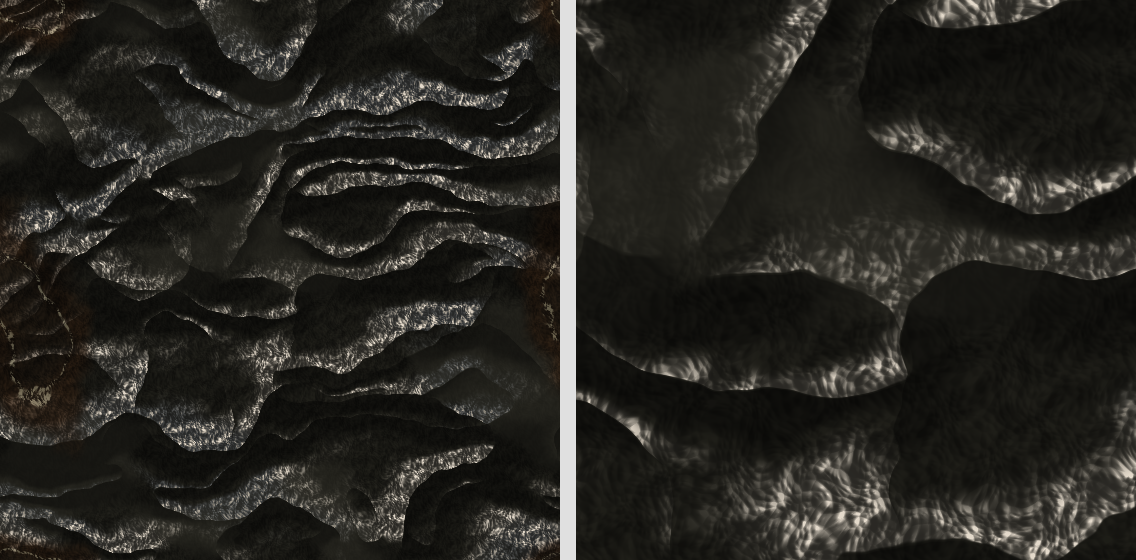
Left: the whole. Right: its middle third, enlarged.
A Shadertoy shader for this texture:

```glsl
// Draws dark, wet, folded rock with glittering ledges, black crevices and rusty stains.

const vec2 LIGHT_DIR = vec2(-0.24, 0.97);
const vec3 CREVICE = vec3(0.082, 0.080, 0.065);
const vec3 SMOOTH_STONE = vec3(0.122, 0.119, 0.098);
const vec3 COOL_SHEEN = vec3(0.93, 0.99, 1.11);
const vec3 WARM_SHEEN = vec3(1.05, 1.00, 0.95);
const vec3 RUST = vec3(0.22, 0.145, 0.085);
const vec3 PALE_VEIN = vec3(0.36, 0.37, 0.31);

vec2 hash2(vec2 cell) {
    vec3 h = fract(cell.xyx * vec3(0.1031, 0.1030, 0.0973));
    h += dot(h, h.yzx + 33.33);
    return fract((h.xx + h.yz) * h.zy);
}

float cornerSlope(vec2 cell, vec2 corner, vec2 f) {
    float angle = 6.2832 * hash2(cell + corner).x;
    return dot(vec2(cos(angle), sin(angle)), f - corner);
}

// Smooth gradient noise, roughly -0.7 to 0.7
float gradientNoise(vec2 p) {
    vec2 cell = floor(p), f = fract(p);
    vec2 w = f * f * f * (f * (f * 6.0 - 15.0) + 10.0);
    float low = mix(cornerSlope(cell, vec2(0, 0), f), cornerSlope(cell, vec2(1, 0), f), w.x);
    float high = mix(cornerSlope(cell, vec2(0, 1), f), cornerSlope(cell, vec2(1, 1), f), w.x);
    return mix(low, high, w.y);
}

float fbm(vec2 p, int octaves) {
    float sum = 0.0, amp = 1.0;
    for (int i = 0; i < octaves; i++) {
        sum += amp * gradientNoise(p);
        p = mat2(1.6, 1.2, -1.2, 1.6) * p + 7.3;
        amp *= 0.5;
    }
    return sum;
}

// Distance to the nearest scattered point
float cellular(vec2 p) {
    vec2 cell = floor(p), f = fract(p);
    float nearest = 4.0;
    for (int y = -1; y <= 1; y++)
        for (int x = -1; x <= 1; x++) {
            vec2 offset = vec2(x, y);
            vec2 d = offset + hash2(cell + offset) - f;
            nearest = min(nearest, dot(d, d));
        }
    return sqrt(nearest);
}

// Height of the folded ledges: sharp crests along winding lines
float foldHeight(vec2 p) {
    vec2 warp = vec2(fbm(p * 2.6 + 3.1, 2), fbm(p * 3.1 + 17.7, 2));
    vec2 q = p * vec2(2.6, 4.0) + warp * vec2(0.6, 0.7) + 5.0;
    float height = 0.0, amp = 1.0;
    for (int i = 0; i < 2; i++) {
        float crest = max(1.0 - 1.7 * abs(gradientNoise(q)), 0.0);
        height += amp * crest * crest;
        q = q * 2.07 + vec2(11.3, 4.7);
        amp *= 0.33;
    }
    return height;
}

float slopeToLight(vec2 p, vec2 dir, float reach) {
    return (foldHeight(p) - foldHeight(p + dir * reach)) / reach;
}

// Facets turned to the light, from 0 to 1, over three sizes of crumple
float facetLight(vec2 p, vec2 dir) {
    float sum = 0.0, scale = 38.0;
    vec2 q = p + 0.01 * vec2(gradientNoise(p * 37.0), gradientNoise(p * 37.0 + 9.0));
    for (int i = 0; i < 3; i++) {
        vec2 s = q * scale;
        sum += (cellular(s) - cellular(s + dir * 0.3)) / 0.3;
        dir = mat2(0.6, 0.8, -0.8, 0.6) * dir;
        scale *= 2.3;
    }
    return clamp(0.5 + 0.23 * sum, 0.0, 1.0);
}

// Warped oval distance: 0 at the centre, 1 at the rim; wraps across the canvas
float stainDistance(vec2 p, vec2 centre, vec2 radius) {
    vec2 d = fract(p - centre + 0.5) - 0.5;
    d.x += 0.25 * d.y;
    return length(d / radius) + 0.35 * fbm(p * 9.0, 4);
}

void mainImage(out vec4 fragColor, in vec2 fragCoord) {
    vec2 p = fragCoord / iResolution.xy;

    // Broad form with ragged edges, and fine facets
    vec2 ragged = p + 0.011 * vec2(fbm(p * 15.0, 3), fbm(p * 15.0 + 31.0, 3));
    float slope = slopeToLight(ragged, LIGHT_DIR, 0.003);
    float facet = facetLight(p, LIGHT_DIR);
    float patchy = fbm(p * vec2(6.0, 7.5) + 40.0, 5);
    float lit = smoothstep(0.3, 9.0, slope + 5.0 * patchy) * smoothstep(-3.0, 1.0, slope);
    float shade = smoothstep(1.0, -6.0, slope);
    float smoothArea = smoothstep(0.05, 0.35, fbm(p * vec2(3.6, 4.4) + 23.0, 3));

    // Matte stone with faint grain
    float grain = mix(0.68 + 0.64 * facet, 1.0, 0.75 * smoothArea);
    vec3 color = mix(CREVICE, SMOOTH_STONE, smoothArea) * grain;
    color *= mix(1.1, 0.72, shade);

    // Wet glitter on faces turned to the light
    float rough = 1.0 - 0.55 * smoothArea;
    float sparkle = facet * facet * facet;
    float gloss = lit * rough * (0.10 + sparkle * mix(0.3, 0.85, lit));
    gloss /= 1.0 + 0.3 * gloss;
    float cool = smoothstep(-0.05, 0.3, fbm(p * 3.0 + 61.0, 2)) * (1.0 - smoothstep(0.12, 0.35, gloss));
    color += gloss * mix(WARM_SHEEN, COOL_SHEEN, cool);

    // Rusty stains, strongest at the rim, with broken pale veins
    float stain = min(stainDistance(p, vec2(0.05, 0.42), vec2(0.10, 0.21)),
                      stainDistance(p, vec2(0.05, 0.98), vec2(0.12, 0.07)));
    float rust = (1.0 - smoothstep(0.75, 1.2, stain)) * mix(0.45, 0.8, smoothstep(0.3, 0.8, stain));
    color = mix(color, RUST * (0.4 + 0.5 * facet) * (0.85 + 0.6 * patchy), rust);
    float vein = 1.0 - smoothstep(0.012, 0.045, abs(stain - 0.6));
    color += PALE_VEIN * vein * smoothstep(0.3, 0.8, facet) * 0.7;

    fragColor = vec4(clamp(color, 0.0, 1.0), 1.0);
}
```
